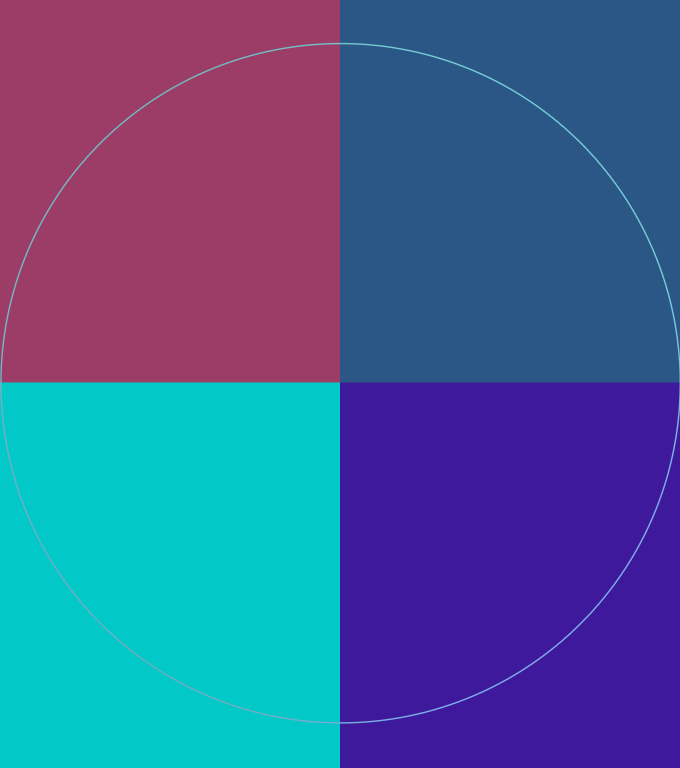
Write a Shadertoy shader that draws this background.

```glsl
// Four flat colour quadrants crossed by a hairline circle that spans the canvas width.
// Soft step masks blend the quadrants; a distance function draws the ring,
// whose tint is blended across the same quadrants.

const vec2 CROSSING = vec2(0.5, 0.502);         // fraction of the canvas
const vec2 RING_CENTRE = vec2(0.5009, 0.5010);  // fraction of the canvas
const float RING_RADIUS = 0.4995;               // in canvas widths
const float RING_WIDTH = 0.0021;                // in canvas widths

const vec3 ROSE = vec3(0.612, 0.238, 0.408);
const vec3 STEEL = vec3(0.170, 0.342, 0.530);
const vec3 CYAN = vec3(0.010, 0.785, 0.785);
const vec3 INDIGO = vec3(0.242, 0.098, 0.608);

const vec3 RING_TOP_LEFT = vec3(0.46, 0.72, 0.76);
const vec3 RING_TOP_RIGHT = vec3(0.46, 0.80, 0.84);
const vec3 RING_LOW_LEFT = vec3(0.44, 0.68, 0.76);
const vec3 RING_LOW_RIGHT = vec3(0.50, 0.68, 0.92);

// Blends four colours; side.x runs left to right, side.y bottom to top.
vec3 quadrants(vec2 side, vec3 topLeft, vec3 topRight, vec3 lowLeft, vec3 lowRight) {
    vec3 low = mix(lowLeft, lowRight, side.x);
    vec3 top = mix(topLeft, topRight, side.x);
    return mix(low, top, side.y);
}

// Coverage of a circular line, smoothed over one pixel.
float ring(vec2 p, float radius, float width, float pixel) {
    float edge = abs(length(p) - radius) - 0.5 * width;
    return clamp(0.5 - edge / pixel, 0.0, 1.0);
}

void mainImage(out vec4 fragColor, in vec2 fragCoord) {
    float pixel = 1.0 / iResolution.x;
    vec2 uv = fragCoord / iResolution.xy;
    vec2 aspect = vec2(1.0, iResolution.y / iResolution.x);

    // Background quadrants
    vec2 fromCrossing = (uv - CROSSING) * aspect;
    vec2 side = clamp(0.5 + fromCrossing / pixel, 0.0, 1.0);
    vec3 colour = quadrants(side, ROSE, STEEL, CYAN, INDIGO);

    // Hairline circle
    vec2 fromCentre = (uv - RING_CENTRE) * aspect;
    vec2 softSide = smoothstep(-0.2, 0.2, fromCentre);
    vec3 tint = quadrants(softSide, RING_TOP_LEFT, RING_TOP_RIGHT,
                          RING_LOW_LEFT, RING_LOW_RIGHT);
    colour = mix(colour, tint, ring(fromCentre, RING_RADIUS, RING_WIDTH, pixel));

    fragColor = vec4(colour, 1.0);
}
```
